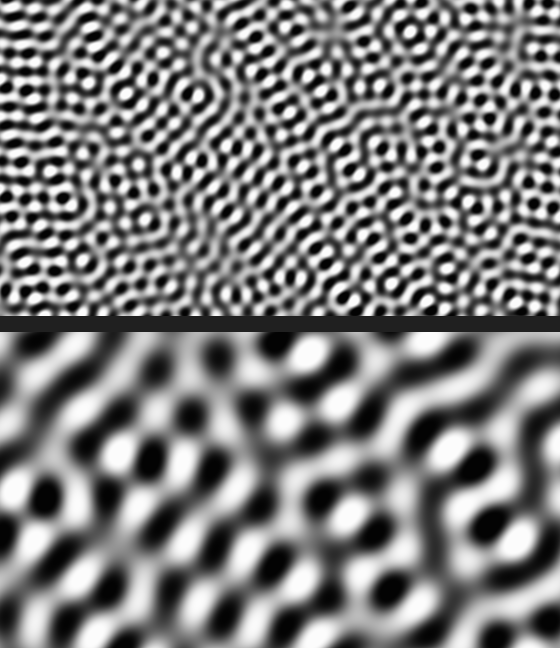
Top, the full canvas; bottom, a detail of the centre.
Write a WebGL 1 fragment shader that draws this pattern.

```glsl
precision highp float;
// Grey interference field of circular ripples crossing along two slanted axes.

uniform vec2 u_resolution;

// Circular ripple around a source given in polar form from the canvas centre.
float ripple(vec2 point, float angle, float radius, float phase) {
  vec2 source = radius * vec2(cos(angle), sin(angle));
  return cos(6.28318 * distance(point, source) / 0.057 + phase);
}

// Ripples from a rising row of near sources and a falling row of far ones.
float rippleSum(vec2 point) {
  float sum = 0.0;
  for (int i = 0; i < 4; i++) {
    float index = float(i);
    float side = 2.0 * mod(index, 2.0) - 1.0;
    float risingAngle = 0.54 - 0.16 * index;
    float fallingAngle = -0.6 - 0.25 * index;
    sum += 0.8 * ripple(point, risingAngle, side * 0.89, 3.0 + 2.4 * index);
    sum += 1.15 * ripple(point, fallingAngle, side * (1.0 + 0.25 * index), 1.3 + 1.7 * index);
  }
  return sum;
}

void main() {
  // Canvas height is one unit, with the origin at the centre.
  vec2 point = (gl_FragCoord.xy - 0.5 * u_resolution) / u_resolution.y;

  // Soft contrast curve that spreads the tones evenly from black to white.
  float tone = smoothstep(-4.0, 4.0, rippleSum(point));
  gl_FragColor = vec4(vec3(mix(0.01, 0.99, tone)), 1.0);
}
```
